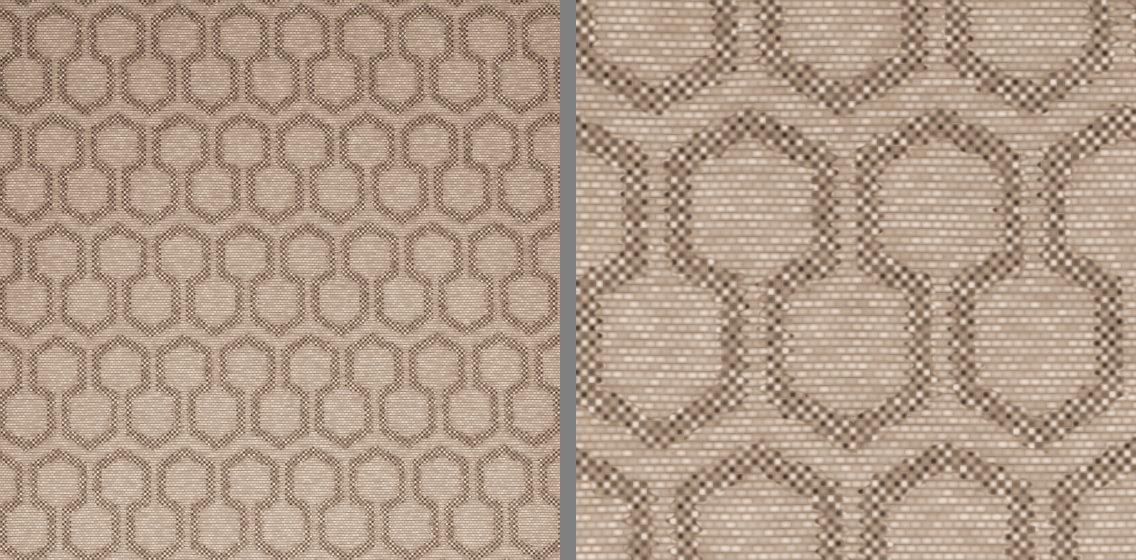
Left, the full canvas; right, a detail of the centre.
Reproduce this texture procedurally as a Shadertoy shader.

```glsl
// Woven beige upholstery: rows of meandering dark lines forming linked hexagons.
#define PITCH 0.1101        // repeat width at the top edge
#define ROW_PITCH 0.194     // repeat height at the top edge
#define ROW_ASPECT 1.77     // repeat height over repeat width
#define LINE_HALF 0.066     // half line width, in repeat widths
#define SLANT_GAIN 0.86     // below 1 thickens the slanted strokes
#define THREADS vec2(155.0, 213.0) // ground weave cells per canvas
#define STITCHES 226.0      // stitches per canvas in the dark lines
#define SERRATION 0.018     // sawtooth depth of the line edges
#define DARK vec3(0.43, 0.35, 0.29)
#define MID vec3(0.68, 0.585, 0.50)
#define LIGHT vec3(0.88, 0.82, 0.77)

const float PI = 3.14159265;

float hash(vec2 p) {
    vec3 q = fract(p.xyx * vec3(0.1031, 0.1030, 0.0973));
    q += dot(q, q.yzx + 33.33);
    return fract((q.x + q.y) * q.z);
}

float cornerSlope(vec2 cell, vec2 offset) {
    float angle = 2.0 * PI * hash(cell);
    return dot(vec2(cos(angle), sin(angle)), offset);
}

float gradientNoise(vec2 p) {
    vec2 i = floor(p), f = fract(p);
    vec2 w = f * f * f * (f * (f * 6.0 - 15.0) + 10.0);
    vec2 e = vec2(1.0, 0.0);
    return mix(mix(cornerSlope(i, f), cornerSlope(i + e, f - e), w.x),
               mix(cornerSlope(i + e.yx, f - e.yx), cornerSlope(i + e.xx, f - e.xx), w.x), w.y);
}

float segmentDistance(vec2 p, vec2 a, vec2 b) {
    vec2 pa = p - a, ba = b - a;
    return length(pa - ba * clamp(dot(pa, ba) / dot(ba, ba), 0.0, 1.0));
}

// Column and row coordinates; the cloth grows slightly toward the bottom.
vec2 clothCoords(vec2 uv) {
    float drop = 1.0 - uv.y;
    float column = (uv.x - 0.0977 - 0.0082 * drop) / (PITCH + 0.0043 * drop);
    float row = (drop - 0.0065 + 0.01 * drop * (uv.x - 0.1)) / ROW_PITCH;
    return vec2(column, row - 0.0057 * row * row);
}

// Distance to the meander, from upper hexagon tip to lower hexagon tip;
// the tips of neighbouring rows interlock.
float meanderDistance(vec2 cloth) {
    vec2 path[6] = vec2[6](vec2(0.0, 0.07), vec2(0.385, 0.28), vec2(0.385, 0.81),
                           vec2(0.115, 0.95), vec2(0.115, 1.51), vec2(0.5, 1.74));
    vec2 squash = vec2(1.0, SLANT_GAIN);
    float x = abs(fract(cloth.x + 0.5) - 0.5), d = 10.0;
    for (int row = -1; row <= 1; row++) {
        vec2 p = vec2(x, (fract(cloth.y) + float(row)) * ROW_ASPECT) * squash;
        for (int i = 0; i < 5; i++)
            d = min(d, segmentDistance(p, path[i] * squash, path[i + 1] * squash));
    }
    return d;
}

// Brick-laid thread bumps of uneven brightness, centred near zero.
float groundWeave(vec2 uv) {
    vec2 q = uv * THREADS;
    q.x += 0.5 * mod(floor(q.y), 2.0);
    vec2 bump = sin(PI * fract(q));
    float uneven = hash(floor(q));
    return (bump.y * (0.45 + 0.55 * bump.x) - 0.47) * (0.5 + uneven) + 0.25 * (uneven - 0.5);
}

// Irregular checkered stitches of the raised line.
float lineStitch(vec2 uv) {
    vec2 q = uv * STITCHES;
    vec2 wave = sin(PI * q);
    float uneven = hash(floor(q) + 7.0);
    return wave.x * wave.y * (0.4 + 1.2 * uneven) + 0.3 * (uneven - 0.5);
}

void mainImage(out vec4 fragColor, in vec2 fragCoord) {
    vec2 uv = fragCoord / iResolution.xy;
    vec2 woven = uv + 0.0016 * vec2(gradientNoise(uv * 11.0), gradientNoise(uv * 11.0 + 40.0));

    // Line mask with sawtooth and frayed edges
    vec2 cloth = clothCoords(uv);
    cloth.x += SERRATION * sin(PI * STITCHES * woven.y);
    float d = meanderDistance(cloth) + 0.035 * gradientNoise(uv * 130.0);
    float blur = 1.0 / (iResolution.y * PITCH) + 0.012;
    float line = 1.0 - smoothstep(LINE_HALF - blur, LINE_HALF + blur, d);

    // Ground and line tones
    float slub = gradientNoise(uv * vec2(45.0, 180.0));
    float ground = 0.655 + 0.46 * groundWeave(woven) + 0.15 * slub;
    ground -= 0.05 * (1.0 - smoothstep(LINE_HALF, 0.17, d));
    float stitched = 0.375 + 0.50 * lineStitch(woven) + 0.15 * slub;
    float tone = mix(ground, stitched, line);

    // Broad lighting: brighter below, dimmer at the top and sides
    float side = 2.0 * uv.x - 1.0;
    tone += 0.08 - 0.05 * uv.y - 0.14 * uv.y * uv.y;
    tone -= 0.07 * pow(abs(side), 4.0) + 0.03 * (1.0 - uv.x) * uv.y;
    tone += 0.03 * gradientNoise(uv * 5.0) + 0.04 * gradientNoise(uv * 22.0);

    vec3 color = mix(DARK, MID, min(2.0 * tone, 1.0));
    color = mix(color, LIGHT, clamp(2.0 * tone - 1.0, 0.0, 1.15));
    fragColor = vec4(clamp(color, 0.0, 1.0), 1.0);
}
```
